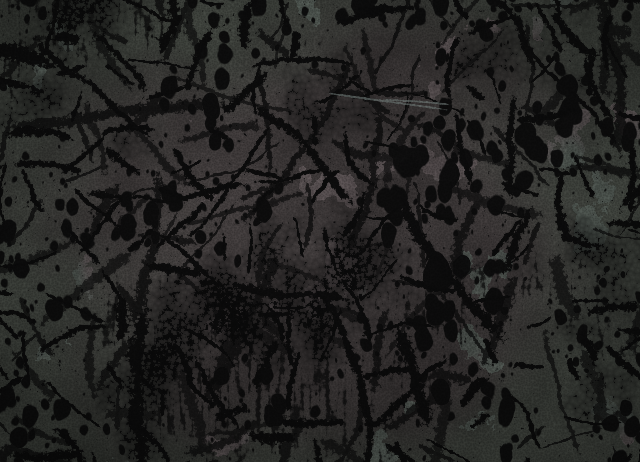
Reproduce this texture procedurally as a WebGL 2 fragment shader.

```glsl
#version 300 es
precision highp float;
// Dark distressed plaster with scratchy ink strokes, splatter and pale worn patches.

#define INK vec3(0.036, 0.036, 0.037)
#define WARM vec3(0.208, 0.192, 0.192)
#define GREEN vec3(0.196, 0.208, 0.190)
#define PALE_PINK vec3(0.325, 0.295, 0.300)
#define PALE_GREEN vec3(0.295, 0.325, 0.305)
#define SCRATCH vec3(0.40, 0.44, 0.43)
#define STROKE_LAYERS 5
#define STROKE_WIDTH 0.066
#define SPLAT_SCALE 30.0
#define GRAIN 0.34
#define VIGNETTE 0.50

uniform vec2 u_resolution;
out vec4 fragColor;

vec2 hash2(vec2 p) {
  vec3 q = fract(p.xyx * vec3(0.1031, 0.1030, 0.0973));
  q += dot(q, q.yzx + 33.33);
  return fract((q.xx + q.yz) * q.zy);
}

// Distance to the nearest scattered point
float cellular(vec2 p) {
  vec2 base = floor(p);
  float nearest = 4.0;
  for (int j = -1; j <= 1; j++)
    for (int i = -1; i <= 1; i++) {
      vec2 id = base + vec2(i, j);
      vec2 d = id + hash2(id) - p;
      nearest = min(nearest, dot(d, d));
    }
  return sqrt(nearest);
}

// Layered, rotated sines, roughly -1 to 1
float clouds(vec2 p) {
  float sum = 0.0, amp = 0.6;
  for (int i = 0; i < 6; i++) {
    p = mat2(0.8, 0.6, -0.6, 0.8) * p * 1.8 + 1.7;
    sum += amp * sin(p.x + 1.3 * sin(p.y));
    amp *= 0.56;
  }
  return sum;
}

// Scattered, bent and tapered strokes: 1 on the spine, 0 outside
float strokes(vec2 p, float width, float keep, float seed) {
  vec2 base = floor(p);
  float ink = 0.0;
  for (int j = -1; j <= 1; j++)
    for (int i = -1; i <= 1; i++) {
      vec2 id = base + vec2(i, j);
      vec2 place = hash2(id + seed);
      vec2 kind = hash2(id + seed + 17.3);
      vec2 form = hash2(id + seed + 41.7);
      if (kind.x > keep) continue;
      // About a third lie flat, the others lean steeply
      float angle = kind.y < 0.32 ? (form.x - 0.5) * 1.0 : 1.57 + (form.x - 0.5) * 1.9;
      vec2 dir = vec2(cos(angle), sin(angle));
      vec2 d = p - id - place;
      vec2 q = vec2(dot(d, dir), dot(d, vec2(-dir.y, dir.x)));
      q.y += (form.y - 0.5) * 0.55 * q.x * q.x;
      float halfLength = 0.3 + 0.6 * fract(kind.y * 7.0);
      float taper = max(1.0 - q.x * q.x / (halfLength * halfLength), 0.0);
      float w = width * (0.45 + 1.1 * fract(form.y * 5.0));
      ink = max(ink, max(1.0 - abs(q.y) / w, 0.0) * min(taper * 2.0, 1.0));
    }
  return ink;
}

// Round drops of uneven size, as depth inside the drop
float splatter(vec2 p, float radius) {
  vec2 base = floor(p);
  float depth = -1.0;
  for (int j = -1; j <= 1; j++)
    for (int i = -1; i <= 1; i++) {
      vec2 id = base + vec2(i, j);
      vec2 h = hash2(id + 73.0);
      float r = radius * h.x * h.y * 1.6;
      depth = max(depth, r - length((id + hash2(id + 5.0) - p) * vec2(1.1, 0.8)));
    }
  return depth;
}

void main() {
  vec2 uv = gl_FragCoord.xy / u_resolution;
  vec2 p = gl_FragCoord.xy / u_resolution.y;
  float pixel = 1.0 / u_resolution.y;
  float fine = cellular(p * 210.0);
  float grit = 0.6 * cellular(p * 85.0) + 0.4 * fine;
  float broad = clouds(p * 3.4 + 2.0);
  float detail = clouds(p * 15.0);
  vec2 centred = uv - 0.5;

  // Plaster: warm middle, greener rim
  float rim = smoothstep(0.25, 0.55, length(centred) + 0.10 * broad);
  vec3 color = mix(WARM, GREEN, rim);
  color *= 1.06 + 0.13 * broad + 0.07 * detail;

  // Worn pale patches with crisp edges, mostly to the right
  float wear = clouds(p * 9.0 + 4.0) + 0.25 * clouds(p * 3.0 + 8.0) + 0.3 * (uv.x - 0.6);
  float patches = smoothstep(0.78, 0.78 + 0.03 + 4.0 * pixel, wear + 0.12 * (grit - 0.4));
  vec3 pale = mix(PALE_PINK, PALE_GREEN, smoothstep(-0.3, 0.3, clouds(p * 2.5 + 6.0) + rim - 0.4));
  color = mix(color, pale * (1.0 + 0.1 * detail), 0.8 * patches);

  // Smoky stains, a heavy pool and upright smears
  float density = 0.5 + 0.45 * clouds(p * 2.6 + 9.0) + 0.45 * (0.5 - uv.x);
  vec2 poolOffset = (p - vec2(0.56, 0.44)) / vec2(0.16, 0.10);
  float pool = exp(-dot(poolOffset, poolOffset));
  float stain = clouds(p * 5.0 + 11.0) + 0.6 * density + 1.3 * pool - 0.3;
  float smear = cellular(p * vec2(75.0, 10.0)) * smoothstep(0.2, 1.0, density);
  float dark = 0.55 * smoothstep(0.25, 1.3, stain + 0.8 * (grit - 0.4));
  dark = max(dark, 0.8 * smoothstep(0.45, 0.75, smear + 0.6 * (grit - 0.4) + 0.12 * detail));
  dark = max(dark, smoothstep(0.95, 1.35, stain + 1.6 * (grit - 0.4)));

  // Dry brush strokes, long to short, eroded by grit
  vec2 wobble = 0.006 * vec2(detail, clouds(p * 13.0 + 5.0));
  float scale = 2.8;
  for (int i = 0; i < STROKE_LAYERS; i++) {
    float layer = float(i);
    float width = STROKE_WIDTH * (0.7 + 0.22 * layer) * (0.65 + 0.6 * clamp(density, 0.0, 1.2));
    float ink = strokes((p + wobble) * scale + layer * 3.7, width, 0.9, layer * 29.0);
    float cover = smoothstep(0.30, 0.58, ink + 1.1 * (grit - 0.42) + 0.12 * detail);
    dark = max(dark, cover * (0.82 + 0.16 * sin(layer * 2.0)));
    scale *= 1.38;
  }

  // Drops gathered in clusters and upright runs
  float runs = exp(-pow((uv.x - 0.685) / 0.03, 2.0)) + exp(-pow((uv.x - 0.785) / 0.03, 2.0));
  float cluster = clamp(0.35 + 0.5 * clouds(p * 6.0 + 3.0) + 0.6 * runs, 0.0, 1.1);
  float drop = splatter((p + wobble) * SPLAT_SCALE, 0.75 * cluster);
  dark = max(dark, 0.95 * smoothstep(-0.02, 0.03 + SPLAT_SCALE * pixel, drop));
  color = mix(color, INK, clamp(dark, 0.0, 1.0));

  // Rare light scratches, grain and darkened corners
  float scratch = strokes(p * 4.5 + 31.0, 0.018, 0.07, 211.0);
  color = mix(color, SCRATCH, 0.6 * smoothstep(0.25, 0.7, scratch + 0.5 * (grit - 0.42)));
  color *= 1.0 + GRAIN * (fine - 0.42);
  color *= 1.04 - VIGNETTE * dot(centred, centred) - 0.12 * (0.5 - uv.y);
  fragColor = vec4(color, 1.0);
}
```
